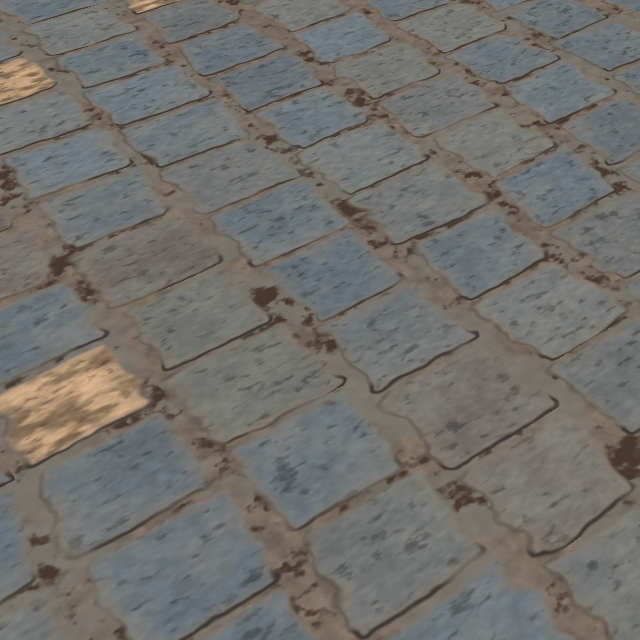
A WebGL 2 fragment shader for this texture:

```glsl
#version 300 es
precision highp float;

uniform vec2 u_resolution;
out vec4 fragColor;

const float PITCH = 0.1955;                       // sett spacing in ground units
const float HORIZON = 1.9635;                     // height of the vanishing line
const vec2 VANISH_X = vec2(-0.9375, 3.3854);      // vanishing points of both joint directions
const vec2 GRID_ORIGIN = vec2(1.050, 1.864);

const vec3 SLATE = vec3(0.425, 0.462, 0.488);
const vec3 GREY = vec3(0.470, 0.468, 0.445);
const vec3 UMBER = vec3(0.455, 0.425, 0.405);
const vec3 TAN = vec3(0.68, 0.56, 0.44);
const vec3 SAND = vec3(0.470, 0.420, 0.370);
const vec3 MOSS = vec3(0.285, 0.22, 0.18);
const vec3 SHADOW = vec3(0.21, 0.19, 0.18);

// Stagger of each column of setts, left to right
const float STAGGER[9] = float[](0.0, 0.0, 0.27, 0.0, 0.4, -0.27, 0.1, 0.5, 0.0);

float hash(vec2 p) {
    vec3 q = fract(p.xyx * 0.1031);
    q += dot(q, q.yzx + 33.33);
    return fract((q.x + q.y) * q.z);
}

float noise(vec2 p) {
    vec2 i = floor(p), f = fract(p);
    f = f * f * (3.0 - 2.0 * f);
    return mix(mix(hash(i), hash(i + vec2(1, 0)), f.x),
               mix(hash(i + vec2(0, 1)), hash(i + vec2(1, 1)), f.x), f.y);
}

float fbm(vec2 p) {
    float sum = 0.0, amp = 0.5;
    for (int i = 0; i < 3; i++) {
        sum += amp * noise(p);
        p = mat2(1.6, 1.2, -1.2, 1.6) * p + 7.3;
        amp *= 0.5;
    }
    return sum / 0.875;
}

float roundedBox(vec2 p, vec2 halfSize, float radius) {
    vec2 q = abs(p) - halfSize + radius;
    return length(max(q, 0.0)) + min(max(q.x, q.y), 0.0) - radius;
}

// Canvas position to paving units: x counts columns, y counts setts
vec2 toPaving(vec2 p, float depth) {
    vec2 ground = vec2(p.x - VANISH_X.x, VANISH_X.y - p.x) / depth;
    return (ground - GRID_ORIGIN) / PITCH;
}

vec3 settColor(vec2 id, float mottling, float veins) {
    vec3 color = mix(SLATE, GREY, smoothstep(0.4, 1.0, hash(id + 61.7)) * 0.8);
    // A brownish band of setts crosses the paving
    float band = 1.0 - smoothstep(1.05, 1.45, abs(id.y + 2.5 * id.x + 1.5));
    vec3 warm = id.x < 0.0 && id.y < 1.5 ? GREY * 0.93 : UMBER;
    color = mix(color, warm, band * 0.9);
    // Sparse sandstone setts on the left side
    bool sandstone = mod(4.0 * id.x + id.y, 9.0) == 2.0 && id.y - 3.0 * id.x > 3.0;
    if (sandstone) return mix(TAN * 0.72, TAN * 1.15, smoothstep(0.25, 0.65, veins));
    color *= 0.95 + 0.1 * hash(id + 18.2);
    return mix(color, GREY, 0.5 * smoothstep(0.4, 0.75, mottling));
}

vec3 jointColor(vec2 pos, float gap) {
    vec3 color = SAND * (0.82 + 0.36 * fbm(pos * 12.0));
    color = mix(color, GREY, 0.6 * smoothstep(0.4, 0.65, fbm(pos * 2.5 + 31.0)));
    float clumps = smoothstep(0.53, 0.68, fbm(pos * 1.8 + 9.0) * 0.5 + fbm(pos * 12.0 + 3.0) * 0.5);
    return mix(color, MOSS, clumps * smoothstep(0.0, 0.05, gap));
}

void main() {
    vec2 p = gl_FragCoord.xy / u_resolution;
    float depth = HORIZON - p.y;
    vec2 pos = toPaving(p, depth) + 40.0;
    float blur = max(0.022, 1.0 / (u_resolution.y * PITCH * depth));

    // Column and sett indices, with the local position inside the sett
    vec2 paving = pos - 40.0;
    float column = floor(paving.x + 0.5);
    paving.y -= STAGGER[int(clamp(column + 3.0, 0.0, 8.0))];
    vec2 id = vec2(column, floor(paving.y + 0.5));
    vec2 local = paving - id;

    // Irregular outline: skewed, tapered and chipped
    vec2 vary = vec2(hash(id + 3.1), hash(id + 47.9));
    vec2 wobble = vec2(fbm(pos * 4.5), fbm(pos * 4.5 + 19.0)) - 0.5;
    vec2 q = local + wobble * vec2(0.17, 0.08);
    q += (vary.yx - 0.5) * vec2(0.16, 0.10) * local.yx;
    q.x *= 1.0 + (hash(id + 29.3) - 0.5) * 0.3 * local.y;
    vec2 halfSize = vec2(0.40, 0.455) + (vary - 0.5) * vec2(0.08, 0.04);
    float dist = roundedBox(q, halfSize, 0.04);

    // Worn face: mottling, grain, soft pits and a dusty rim
    float mottling = fbm(pos * 4.0 + id * 3.7);
    float grain = fbm(pos * vec2(15.0, 22.0));
    vec3 stone = settColor(id, mottling, fbm(pos * vec2(6.0, 11.0) + 2.0));
    stone *= 0.82 + 0.22 * grain + 0.14 * mottling;
    stone *= 1.0 - 0.24 * smoothstep(0.6, 0.85, fbm(pos * vec2(10.0, 17.0) + 5.0));
    stone = mix(stone, SAND * 1.12, 0.4 * smoothstep(-0.10, 0.0, dist));

    vec3 color = mix(stone, jointColor(pos, dist), smoothstep(-blur, blur, dist));

    // Thin broken shadow under the near edge, fainter along the left edge
    float facing = smoothstep(0.32, 0.43, -local.y) + 0.3 * smoothstep(0.3, 0.4, -local.x);
    float crease = 1.0 - smoothstep(0.0, 0.016 + blur * 0.7, abs(dist - 0.012));
    float broken = 0.25 + 0.75 * smoothstep(0.3, 0.55, fbm(pos * 2.5 + 13.0));
    color = mix(color, SHADOW, 0.9 * crease * min(facing, 1.0) * broken);

    fragColor = vec4(color, 1.0);
}
```
